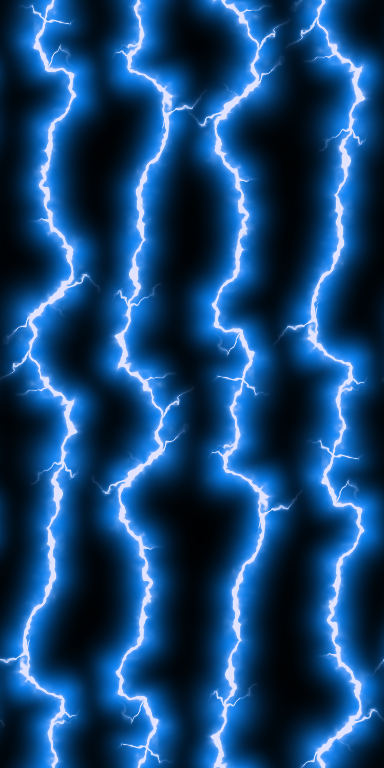
Reproduce this pattern procedurally as a Shadertoy shader.

```glsl
// Four glowing lightning bolts run down a black ground, all one closed path.
// Each column shifts or half-turns it; wrapped noise makes the path jagged,
// hashed twigs sprout from its bends, and distance drives the blue glow.

// Bends of one bolt: sideways offset and height, in column widths (period 8).
const int BENDS = 23;
const vec2 bend[BENDS] = vec2[BENDS](
    vec2(.02, 0), vec2(0, .2), vec2(-.13, .42), vec2(-.02, .65), vec2(.26, .78),
    vec2(.27, 1.02), vec2(.02, 1.35), vec2(-.03, 1.93), vec2(.04, 2.35),
    vec2(.26, 2.64), vec2(.19, 3), vec2(-.12, 3.3), vec2(-.19, 3.65),
    vec2(-.02, 4.07), vec2(.25, 4.23), vec2(.14, 4.8), vec2(.06, 5.45),
    vec2(.02, 6), vec2(-.26, 6.75), vec2(-.24, 7.1), vec2(.15, 7.25),
    vec2(.14, 7.42), vec2(.03, 7.58));

vec2 hash2(vec2 p) {
    vec3 v = fract(p.xyx * vec3(.1031, .1030, .0973));
    v += dot(v, v.yzx + 33.33);
    return fract((v.xx + v.yz) * v.zy);
}

// Linear lattice noise, angular on purpose; wraps over the bolt's height.
vec2 jagNoise(vec2 p, float scale) {
    p *= scale;
    vec2 c = floor(p), f = p - c;
    float rows = 8. * scale;
    float y0 = mod(c.y, rows), y1 = mod(c.y + 1., rows);
    vec2 low = mix(hash2(vec2(c.x, y0) + 57.), hash2(vec2(c.x + 1., y0) + 57.), f.x);
    vec2 high = mix(hash2(vec2(c.x, y1) + 57.), hash2(vec2(c.x + 1., y1) + 57.), f.x);
    return mix(low, high, f.y) - .5;
}

// Offset from a to p, the short way round the vertical wrap.
vec2 wrapDelta(vec2 p, vec2 a) {
    vec2 d = p - a;
    d.y = mod(d.y + 4., 8.) - 4.;
    return d;
}

// Distance to the segment from the origin to b, and the position along it.
vec2 segment(vec2 p, vec2 b) {
    float t = clamp(dot(p, b) / dot(b, b), 0., 1.);
    return vec2(length(p - b * t), t);
}

float smoothMin(float a, float b, float k) {
    float h = max(k - abs(a - b), 0.) / k;
    return min(a, b) - h * h * k * .25;
}

// Distances to x: jagged trunk, y: twigs, z: soft path for the wide glow.
vec3 bolt(vec2 p) {
    vec2 jagged = p + .1 * jagNoise(p, 6.) + .07 * jagNoise(p, 14.) + .025 * jagNoise(p, 30.);
    float width = .021 + .022 * jagNoise(p + 3., 9.).x;
    float trunk = 1., twig = 1., glow = 1.;
    for (int i = 0; i < BENDS; i++) {
        vec2 a = bend[i];
        vec2 along = wrapDelta(bend[(i + 1) % BENDS], a);
        vec2 local = wrapDelta(p, a), rough = wrapDelta(jagged, a);
        trunk = min(trunk, segment(rough, along).x - width);
        glow = smoothMin(glow, segment(local, along).x, .12);

        // Flares with twigs on both sides; other bends sprout now and then.
        bool flare = i == 1 || i == 11 || i == 15;
        if (flare) {
            trunk = min(trunk, length(rough) * .5 + .004);
            glow = smoothMin(glow, length(local) * .75, .1);
        }
        for (float side = -1.; side < 2.; side += 2.) {
            vec2 h = hash2(vec2(float(i) * 7. + 3., side + 5.));
            if (!flare && h.x < .74) continue;
            vec2 r = hash2(h * 91. + 11.);
            vec2 elbow = vec2(side * (.1 + .12 * h.y), .34 * (r.x - .4));
            vec2 tip = vec2(side * (.04 + .13 * r.y), .4 * (r.y - .5));
            vec2 s = segment(rough, elbow);
            vec2 e = segment(rough - elbow, tip);
            twig = min(twig, s.x - mix(.012, .003, s.y));
            twig = min(twig, e.x - mix(.003, -.02, e.y));
            glow = smoothMin(glow, segment(local, elbow).x + .12, .1);
        }
    }
    return vec3(trunk, twig, glow);
}

void mainImage(out vec4 fragColor, in vec2 fragCoord) {
    vec2 p = fragCoord / iResolution.xy * vec2(4, 8);
    float pixel = 4. / iResolution.x;

    // The two nearest columns; the middle pair is turned half round.
    float trunk = 1., twig = 1., glow = 1.;
    for (float i = 0.; i < 2.; i++) {
        float column = floor(p.x - .5) + i;
        float x = p.x - column - .5;
        column = mod(column, 4.);
        float turn = column == 1. || column == 2. ? 1. : -1.;
        float shift = column > 1.5 ? 3.45 + .36 * column : 0.;
        vec2 q = turn * vec2(-x, p.y + shift);
        vec3 d = bolt(vec2(q.x, mod(q.y, 8.)));
        trunk = min(trunk, d.x);
        twig = min(twig, d.y);
        glow = smoothMin(glow, d.z, .12);
    }

    // Wide blue glow, tight pale halos, then the white core.
    float wide = exp(-pow(max(glow, 0.) / .205, 1.6));
    vec3 color = wide * vec3(.01, .5, .95);
    float halo = max(.85 * exp(-max(trunk, 0.) / .038), .6 * exp(-max(twig, 0.) / .013));
    color = mix(color, vec3(.53, .7, 1), halo);
    float edge = min(trunk, twig);
    float core = smoothstep(.7 * pixel, -.7 * pixel, edge);
    color = mix(color, vec3(.88, .89, 1), core);
    fragColor = vec4(color, 1);
}
```
